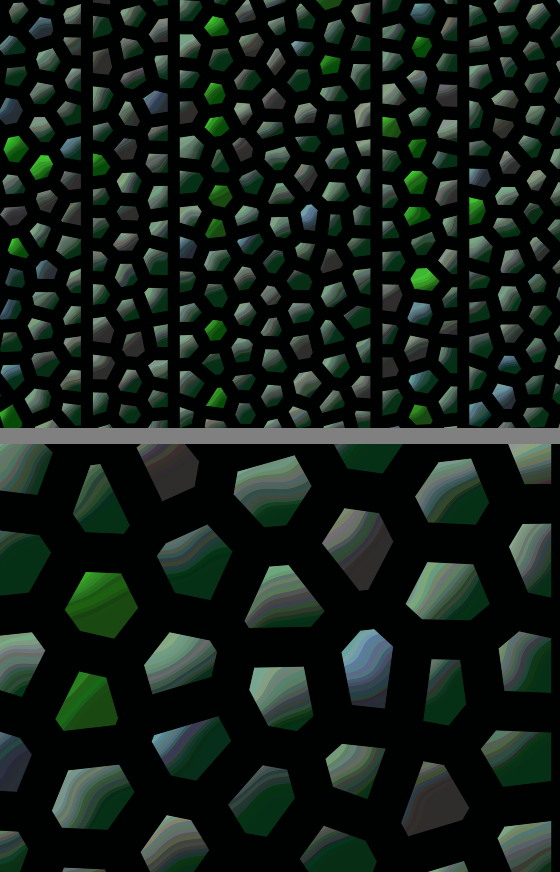
Top: the whole. Bottom: its middle third, enlarged.
Write a WebGL 1 fragment shader that draws this pattern.

```glsl
precision highp float;
uniform vec2 u_resolution;

const float ROWS = 12.8;           // gems per canvas height
const float COLUMN_WIDTH = 0.866;  // hexagonal packing, in row units
const float JITTER = 0.43;         // random shift of gem centres
const float GEM_INSET = 0.198;     // half gap between neighbouring gems
const float WALL_INSET = 0.18;     // half width of the straight channels
const float STRATA = 18.0;         // colour layers from dark to pale
const float STRATA_TILT = 0.72;    // slope of the layers, in radians
const float SHADE_SLOPE = 1.5;     // how fast a gem darkens
const float BEND = 0.22;           // waviness of the layers
const float VEIN_STRENGTH = 0.11;  // tint difference between layers

const vec3 BACKGROUND = vec3(0.0, 0.004, 0.004);
const vec3 DEEP_GREEN = vec3(0.025, 0.19, 0.085);
const vec3 CHARCOAL = vec3(0.17, 0.185, 0.175);
const vec3 SLATE = vec3(0.20, 0.265, 0.23);
const vec3 SAGE = vec3(0.37, 0.45, 0.40);
const vec3 MINT = vec3(0.48, 0.63, 0.52);
const vec3 VIVID_GAIN = vec3(0.48, 1.10, 0.36);
const vec3 COOL_GAIN = vec3(0.84, 1.0, 1.20);
const vec3 NEUTRAL_GAIN = vec3(1.07, 0.95, 0.99);

float hash(vec2 p) {
  return fract(sin(dot(p, vec2(127.1, 311.7))) * 43758.55);
}

vec2 hash2(vec2 p) {
  return vec2(hash(p), hash(p + vec2(37.2, 17.9)));
}

float gradientDot(vec2 corner, vec2 offset) {
  float angle = 6.2832 * hash(corner);
  return dot(vec2(cos(angle), sin(angle)), offset);
}

float gradientNoise(vec2 p) {
  vec2 i = floor(p), f = fract(p);
  vec2 u = f * f * f * (f * (f * 6.0 - 15.0) + 10.0);
  vec2 e = vec2(1.0, 0.0);
  return mix(mix(gradientDot(i, f), gradientDot(i + e, f - e), u.x),
             mix(gradientDot(i + e.yx, f - e.yx), gradientDot(i + 1.0, f - 1.0), u.x), u.y);
}

// 1 where a straight channel runs along the right side of a column
float hasChannel(float column) {
  float m = abs(mod(column, 10.0) - 3.5);
  return step(1.2, m) * step(m, 1.8);
}

float columnShift(float column) {
  return 0.4 + 0.5 * mod(column, 2.0);
}

vec2 gemCentre(vec2 id) {
  vec2 lattice = vec2((id.x + 0.5) * COLUMN_WIDTH, id.y + columnShift(id.x));
  return lattice + (hash2(id) - 0.5) * JITTER;
}

vec2 neighbourId(vec2 p, float column, float row) {
  return vec2(column, floor(p.y - columnShift(column) + 0.5) + row);
}

// Colour of one layer inside a gem
vec3 stratumColour(float layer, vec2 id) {
  float t = layer / STRATA;
  float family = hash(id + 5.3);
  vec3 shadow = mix(DEEP_GREEN, CHARCOAL, step(0.75, family));
  vec3 colour = mix(shadow, SLATE, smoothstep(0.24, 0.46, t));
  colour = mix(colour, SAGE, smoothstep(0.46, 0.74, t));
  colour = mix(colour, MINT, smoothstep(0.74, 1.0, t));

  // Thin olive, blue and rose veins between shadow and light
  vec2 seed = id + layer * vec2(3.7, 9.1);
  vec3 vein = vec3(hash(seed), hash(seed + 2.0), hash(seed + 4.0)) - 0.5;
  colour += vein * VEIN_STRENGTH * smoothstep(0.1, 0.45, t);

  float special = step(mod(id.x, 7.0), 0.5);
  float vivid = step(hash(id + 8.6), mix(0.03, 0.3, special));
  float cool = step(hash(id + 12.4), mix(0.07, 0.3, special));
  colour *= mix(vec3(1.0), NEUTRAL_GAIN, step(0.6, family));
  colour *= mix(vec3(1.0), COOL_GAIN, cool * (1.0 - vivid));
  return mix(colour, colour * VIVID_GAIN + vec3(0.01, 0.09, 0.0), vivid);
}

void main() {
  float pixel = ROWS / u_resolution.y;
  vec2 p = gl_FragCoord.xy * pixel;
  float column = floor(p.x / COLUMN_WIDTH);
  float leftWall = hasChannel(column - 1.0), rightWall = hasChannel(column);

  // Nearest gem centre, never looking across a channel
  vec2 id = vec2(0.0), centre = vec2(0.0);
  float nearest = 100.0;
  for (int i = -1; i <= 1; i++) {
    float side = float(i);
    if (side * (side < 0.0 ? leftWall : rightWall) != 0.0) continue;
    for (int j = -1; j <= 1; j++) {
      vec2 other = neighbourId(p, column + side, float(j));
      vec2 c = gemCentre(other);
      float d = distance(p, c);
      if (d < nearest) { nearest = d; id = other; centre = c; }
    }
  }

  // Distance to the cell border: channel walls, then bisectors
  float x = p.x - column * COLUMN_WIDTH;
  float edge = min(mix(9.0, x - WALL_INSET, leftWall),
                   mix(9.0, COLUMN_WIDTH - x - WALL_INSET, rightWall));
  for (int i = -1; i <= 1; i++) {
    float side = float(i);
    if (side * (side < 0.0 ? leftWall : rightWall) != 0.0) continue;
    for (int j = -2; j <= 2; j++) {
      vec2 c = gemCentre(neighbourId(p, column + side, float(j)));
      vec2 span = c - centre;
      if (dot(span, span) > 0.0001)
        edge = min(edge, dot(0.5 * (centre + c) - p, normalize(span)) - GEM_INSET);
    }
  }

  // Tilted, gently bent layers, pale at the upper left
  float tilt = STRATA_TILT + (hash(id + 21.0) - 0.5) * 0.5;
  float depth = dot(p - centre, vec2(sin(tilt), -cos(tilt)));
  depth += BEND * gradientNoise(p * 1.6 + id * 0.37);
  float light = 0.47 - depth * SHADE_SLOPE + (hash(id + 31.0) - 0.5) * 0.42;
  float level = clamp(light, 0.0, 1.1) * STRATA;
  float layer = floor(level);
  float blend = smoothstep(1.0 - pixel * SHADE_SLOPE * STRATA, 1.0, level - layer);
  vec3 gem = mix(stratumColour(layer, id), stratumColour(layer + 1.0, id), blend);

  float cover = smoothstep(-0.6 * pixel, 0.6 * pixel, edge);
  gl_FragColor = vec4(mix(BACKGROUND, gem, cover), 1.0);
}
```
